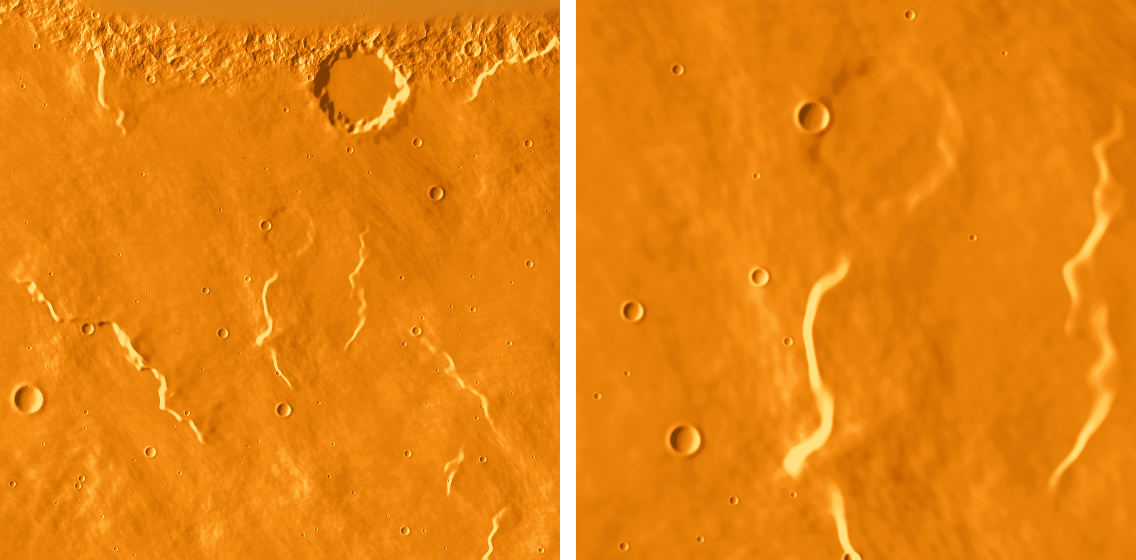
Left, the full canvas; right, a detail of the centre.
Reproduce this texture procedurally as a three.js fragment shader.

```glsl
varying vec2 vUv;

const vec2 LIGHT = vec2(-0.97, 0.24);
const float RELIEF_GAIN = 4.0;
const float SAMPLE_STEP = 0.0014;
const float PLAIN_HEIGHT = 0.021;
const float RUGGED_HEIGHT = 0.026;
const float DUNE_HEIGHT = 0.007;
const vec2 BASIN_CENTER = vec2(0.645, 0.845);
const float BASIN_RADIUS = 0.077;

const vec3 SHADOW = vec3(0.50, 0.24, 0.00);
const vec3 UMBER = vec3(0.75, 0.37, 0.00);
const vec3 OCHRE = vec3(0.85, 0.45, 0.01);
const vec3 ORANGE = vec3(0.90, 0.50, 0.03);
const vec3 AMBER = vec3(0.96, 0.55, 0.08);
const vec3 GOLD = vec3(0.99, 0.64, 0.17);
const vec3 SUNLIT = vec3(1.00, 0.77, 0.31);
const vec3 GLARE = vec3(1.00, 0.88, 0.50);
const vec3 DUST = vec3(0.80, 0.51, 0.14);

vec2 hash2(vec2 p) {
  vec2 q = vec2(dot(p, vec2(127.1, 311.7)), dot(p, vec2(269.5, 183.3)));
  return fract(sin(q) * 43758.55);
}

float cornerSlope(vec2 cell, vec2 offset) {
  return dot(hash2(cell) * 2.0 - 1.0, offset);
}

// Gradient noise, roughly -0.6 to 0.6
float noise(vec2 p) {
  vec2 i = floor(p), f = fract(p);
  vec2 u = f * f * f * (f * (f * 6.0 - 15.0) + 10.0);
  vec2 e = vec2(0.0, 1.0);
  return mix(mix(cornerSlope(i, f), cornerSlope(i + e.yx, f - e.yx), u.x),
             mix(cornerSlope(i + e, f - e), cornerSlope(i + 1.0, f - 1.0), u.x), u.y);
}

float fbm(vec2 p) {
  float sum = 0.0, amp = 1.0;
  for (int i = 0; i < 5; i++) {
    sum += amp * noise(p);
    p = mat2(1.6, 1.2, -1.2, 1.6) * p + 7.3;
    amp *= 0.46;
  }
  return sum;
}

// Small bowl with a raised rim
float bowl(vec2 p, vec2 center, float radius) {
  float d = length(p - center) / radius;
  return radius * (0.55 * min(d * d - 1.0, 0.0) + 0.2 * exp(-14.0 * (d - 1.0) * (d - 1.0)));
}

// One layer of bowls, each kept inside its own cell
float scatteredBowls(vec2 p, float cells, float share) {
  vec2 id = floor(p * cells);
  vec2 pick = hash2(id + cells * 3.7);
  vec2 center = (id + 0.22 + 0.56 * hash2(id + cells)) / cells;
  float radius = mix(0.05, 0.105, pick.y * pick.y) / cells;
  return step(pick.x, share) * bowl(p, center, radius);
}

// Wide flat-floored crater
float basin(vec2 p, vec2 center, float radius, float depth) {
  float d = length(p - center) / radius + 0.25 * noise(p * 28.0) + 0.12 * noise(p * 70.0);
  float rim = exp(-20.0 * (d - 1.08) * (d - 1.08));
  return depth * (smoothstep(0.76, 1.08, d) + 0.25 * rim);
}

// Step that rises on the right of the line from a to b, then eases back
float scarp(vec2 p, vec2 a, vec2 b, float rise) {
  vec2 dir = normalize(b - a);
  float along = dot(p - a, dir) / length(b - a);
  float across = dot(p - a, vec2(dir.y, -dir.x));
  float span = smoothstep(-0.1, 0.2, along) * smoothstep(1.1, 0.8, along);
  return rise * span * smoothstep(-0.007, 0.007, across) * exp(-16.0 * max(across, 0.0));
}

float scarps(vec2 p) {
  vec2 q = p + 0.045 * vec2(noise(p * 13.0), noise(p * 13.0 + 40.0));
  q += 0.018 * vec2(noise(p * 42.0), noise(p * 42.0 + 9.0));
  return scarp(q, vec2(0.27, 0.36), vec2(0.03, 0.49), 0.017)
       + scarp(q, vec2(0.37, 0.22), vec2(0.22, 0.39), 0.020)
       + scarp(q, vec2(0.22, 0.77), vec2(0.17, 0.92), 0.011)
       + scarp(q, vec2(0.82, 0.83), vec2(1.06, 0.96), 0.017)
       + scarp(q, vec2(0.46, 0.38), vec2(0.49, 0.52), 0.009)
       + scarp(q, vec2(0.52, 0.30), vec2(0.46, 0.41), 0.008)
       + scarp(q, vec2(0.62, 0.37), vec2(0.66, 0.58), 0.007)
       + scarp(q, vec2(0.90, 0.24), vec2(0.74, 0.41), 0.008)
       + scarp(q, vec2(0.79, 0.10), vec2(0.82, 0.20), 0.009)
       + scarp(q, vec2(0.86, 0.00), vec2(0.89, 0.09), 0.012);
}

// Middle height of the broken highland edge
float highlandEdge(float x) {
  return 0.9 + 0.09 * exp(-x * x * 32.0) + 0.02 * smoothstep(0.75, 1.0, x);
}

float height(vec2 p) {
  float edge = p.y - highlandEdge(p.x) + 0.05 * noise(p * 9.0);
  float plateau = smoothstep(0.02, 0.08, edge);
  float outside = smoothstep(0.75, 1.1, length(p - BASIN_CENTER) / BASIN_RADIUS);
  float rugged = smoothstep(-0.065, -0.01, edge) * (1.0 - plateau) * outside;
  float patchy = 0.8 + 0.9 * noise(p * 5.0 + 3.0);
  float calm = mix(0.25, 1.0, outside) * (1.0 - 0.75 * plateau);

  vec2 bent = p + 0.06 * vec2(noise(p * 4.0), noise(p * 4.0 + 17.0));
  vec2 grain = mat2(0.87, 0.5, -0.5, 0.87) * bent;
  float h = PLAIN_HEIGHT * patchy * calm * fbm(grain * vec2(6.0, 9.5));
  h -= RUGGED_HEIGHT * rugged * abs(fbm(bent * 21.0));
  float dunes = smoothstep(0.3, 0.16, p.x) * smoothstep(0.24, 0.17, p.y) * smoothstep(0.02, 0.08, p.y);
  h += DUNE_HEIGHT * dunes * noise(grain * vec2(34.0, 22.0));

  h += scarps(p) + basin(p, BASIN_CENTER, BASIN_RADIUS, 0.027);
  h += basin(p, vec2(0.515, 0.585), 0.046, 0.0035);
  h += bowl(p, vec2(0.052, 0.287), 0.025) + bowl(p, vec2(0.845, 0.913), 0.015);
  h += bowl(p, vec2(0.78, 0.655), 0.012) + bowl(p, vec2(0.508, 0.268), 0.012);
  return h + scatteredBowls(p, 9.0, 0.22) + scatteredBowls(p, 17.0, 0.14) + scatteredBowls(p, 31.0, 0.12);
}

vec3 soilColor(float tone) {
  vec3 c = mix(SHADOW, UMBER, smoothstep(-4.6, -2.1, tone));
  c = mix(c, OCHRE, smoothstep(-2.1, -0.95, tone));
  c = mix(c, ORANGE, smoothstep(-0.95, 0.0, tone));
  c = mix(c, AMBER, smoothstep(0.0, 1.05, tone));
  c = mix(c, GOLD, smoothstep(1.05, 1.9, tone));
  c = mix(c, SUNLIT, smoothstep(1.9, 2.9, tone));
  return mix(c, GLARE, smoothstep(2.9, 5.0, tone));
}

void main() {
  vec2 p = vUv;
  // Relief lit from the left
  float here = height(p);
  vec2 slope = vec2(height(p + vec2(SAMPLE_STEP, 0.0)), height(p + vec2(0.0, SAMPLE_STEP))) - here;
  float tone = -RELIEF_GAIN * dot(slope / SAMPLE_STEP, LIGHT);

  // Broad soil shades and faint scan streaks
  tone += 0.45 - 0.85 * smoothstep(0.15, 0.75, p.y) * smoothstep(0.1, 0.7, p.x);
  tone += 0.9 * noise(p * 4.0 + 31.0) + 0.25 * noise(p * vec2(8.0, 150.0));

  vec3 color = soilColor(tone);
  float dust = smoothstep(0.03, 0.1, p.y - highlandEdge(p.x));
  gl_FragColor = vec4(mix(color, DUST, 0.6 * dust), 1.0);
}
```
